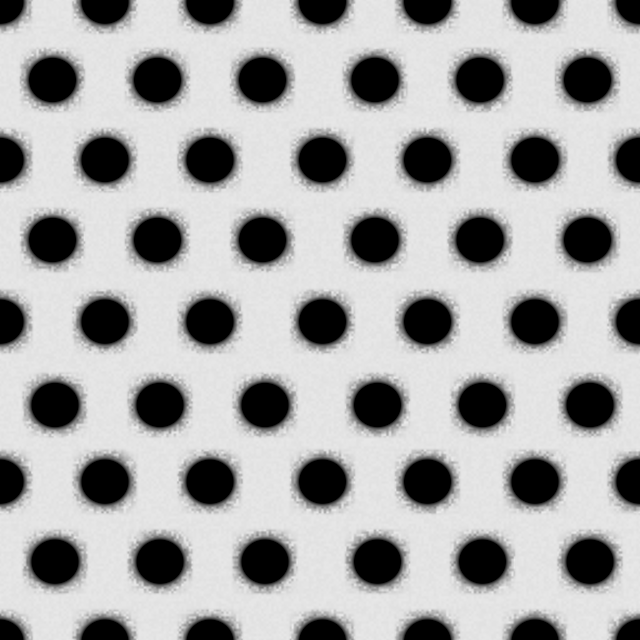
Reproduce this pattern procedurally as a Shadertoy shader.

```glsl
// Staggered black dots on a pale ground: 6 columns by 8 half-shifted rows.
// Each dot is a slightly wide ellipse whose tone rises exponentially from its
// rim, with a grainy boxed halo; small grid shifts and wrapping noise vary it.

#define COLUMNS 6.0
#define ROWS 8.0
#define CORE_RADIUS 0.0349
#define CORE_STRETCH vec2(1.03, 0.97)
#define HALO_FALLOFF 0.0069
#define HALO_REACH 0.051
#define HALO_GRAIN 0.26
#define GROUND_TONE 0.893
#define GROUND_GRAIN 0.028
#define GRAIN_CELLS 256.0
#define SHIFT_UNIT (1.0 / 768.0)

float hash(vec2 cell) {
    uvec2 k = uvec2(cell);
    uint h = k.x * 1597u + k.y * 51749u + 977u;
    h = (h ^ (h >> 15)) * 73244475u;
    h = (h ^ (h >> 13)) * 73244475u;
    h ^= h >> 16;
    return float(h & 65535u) / 65535.0;
}

// Value noise that wraps at the canvas edges
float grain(vec2 uv) {
    vec2 p = uv * GRAIN_CELLS;
    vec2 a = mod(floor(p), GRAIN_CELLS);
    vec2 b = mod(a + 1.0, GRAIN_CELLS);
    vec2 f = smoothstep(0.0, 1.0, fract(p));
    return mix(mix(hash(a), hash(vec2(b.x, a.y)), f.x),
               mix(hash(vec2(a.x, b.y)), hash(b), f.x), f.y);
}

// Uneven spacing of columns and rows, as if snapped to a coarse grid
vec2 dotShift(float column, float row) {
    float odd = mod(row, 2.0);
    float lower = 1.0 - step(4.5, row);
    float x = 3.0 * (step(2.5, column) + step(4.5, column)) - 2.0 * mod(column, 3.0);
    x += odd * (3.0 * lower - 1.0);
    float y = -2.0 * lower - 4.0 * (1.0 - step(0.5, abs(row - 3.0)));
    return vec2(x, y) * SHIFT_UNIT;
}

// Offset from the centre of the nearest dot, in canvas units
vec2 dotOffset(vec2 uv) {
    float row = floor(uv.y * ROWS + 0.5);
    float stagger = 0.5 * mod(row, 2.0);
    float column = floor(uv.x * COLUMNS - stagger + 0.5);
    vec2 centre = vec2((column + stagger) / COLUMNS, row / ROWS);
    return uv - centre - dotShift(mod(column, COLUMNS), mod(row, ROWS));
}

void mainImage(out vec4 fragColor, in vec2 fragCoord) {
    vec2 uv = fragCoord / iResolution.xy;
    vec2 offset = dotOffset(uv);
    float noise = grain(uv) - 0.5;

    // Black core with a soft rim, faded out inside a square reach
    float rim = length(offset / CORE_STRETCH) - CORE_RADIUS;
    float darkness = exp(-max(rim, 0.0) / HALO_FALLOFF);
    float boxDistance = max(abs(offset.x), abs(offset.y));
    darkness *= 1.0 - smoothstep(HALO_REACH - 0.003, HALO_REACH + 0.003, boxDistance);

    // Grain is strongest in the halo and faint on the ground
    float halo = smoothstep(0.003, 0.008, rim) * smoothstep(0.0, 0.12, darkness);
    float tone = GROUND_TONE * (1.0 - darkness);
    tone += noise * mix(GROUND_GRAIN * (1.0 - darkness), HALO_GRAIN, halo);

    fragColor = vec4(vec3(clamp(tone, 0.0, 1.0)), 1.0);
}
```
